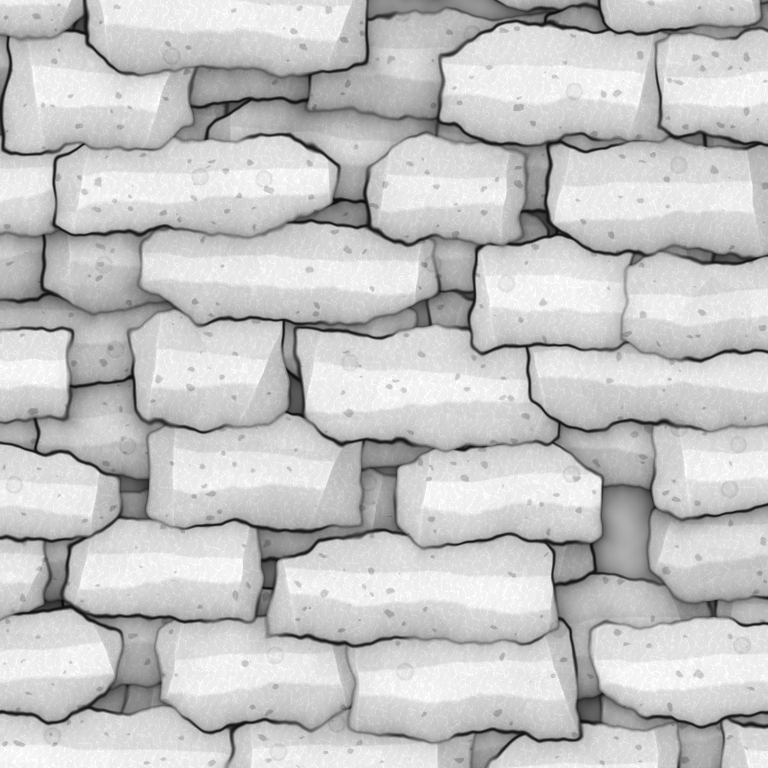
A Shadertoy shader for this texture:

```glsl
// Dry-stacked wall of pale chiselled stones with dark joints and pitted faces.
#define CELL vec2(0.30, 0.125)  // column and row pitch
#define WOBBLE 0.0105           // roughness of stone outlines
#define JOINT 0.0040            // half width of the dark joint line
#define SHADOW 0.014            // reach of the shadow round a stone
#define BACK_TONE 0.93          // brightness of recessed stones
#define GAP_CHANCE 0.10         // share of missing front stones
#define TOP_TONE 0.885
#define BAND_TONE 0.955
#define BASE_TONE 0.865
#define SIDE_TONE 0.845
#define INK 0.07

vec2 hash22(vec2 p) {
    vec3 q = fract(p.xyx * vec3(0.1031, 0.1030, 0.0973));
    q += dot(q, q.yzx + 33.33);
    return fract((q.xx + q.yz) * q.zy);
}

// Layered sines, roughly -1 to 1
float waves(vec2 p) {
    float sum = 0.0, amp = 0.5;
    for (int i = 0; i < 4; i++) {
        sum += amp * sin(p.x + 1.3 * sin(p.y));
        p = mat2(1.5, 1.1, -1.1, 1.5) * p + 2.3;
        amp *= 0.55;
    }
    return sum;
}

// Cellular noise: nearest distance and cell value
vec2 cellular(vec2 p) {
    vec2 base = floor(p);
    vec2 best = vec2(9.0, 0.0);
    for (int y = -1; y <= 1; y++)
    for (int x = -1; x <= 1; x++) {
        vec2 id = base + vec2(x, y);
        vec2 h = hash22(id + 71.0);
        float d = length(id + 0.15 + 0.7 * h - p);
        if (d < best.x) best = vec2(d, fract(h.x * 17.0 + h.y * 5.0));
    }
    return best;
}

float smoothMax(float a, float b, float k) {
    float h = max(k - abs(a - b), 0.0) / k;
    return max(a, b) + h * h * k * 0.25;
}

// Signed distance to a box whose four corners are cut by different amounts
float stoneShape(vec2 q, vec2 size, vec2 seed) {
    float cut = mix(-0.004, 0.038, hash22(seed + 3.0 * sign(q)).x);
    vec2 slope = vec2(0.5, 0.866);
    float box = smoothMax(abs(q.x) - size.x, abs(q.y) - size.y, 0.008);
    return smoothMax(box, dot(abs(q) - size, slope) + cut, 0.005);
}

// Tone of the chiselled facets: top, bright band, base and two ends
float facets(vec2 q, vec2 size, vec2 seed, float aa) {
    vec2 tilt = hash22(seed + 5.0) - 0.5;
    vec2 ends = hash22(seed + 8.0);
    float chip = waves(vec2(q.x * 38.0, seed.x * 3.0));
    float top = q.y - size.y * 0.28 - 0.18 * tilt.x * q.x - 0.0008 * chip;
    float base = -q.y - size.y * 0.28 + 0.18 * tilt.y * q.x + 0.006 * chip;
    float tone = mix(BAND_TONE, TOP_TONE, smoothstep(-aa, aa + 0.001, top));
    float low = BASE_TONE - 1.3 * max(base, 0.0);
    tone = mix(tone, low, smoothstep(-aa, aa + 0.004, base));
    float left = -q.x - size.x + 0.046 * ends.x - 0.008 + 0.7 * tilt.y * q.y;
    float right = q.x - size.x + 0.050 * ends.y - 0.008 + 0.9 * tilt.x * q.y;
    float side = max(left, right);
    tone = mix(tone, SIDE_TONE - 0.05 * step(left, right), smoothstep(-aa, aa, side));
    return tone + 0.06 * exp(-abs(side) / 0.0018);
}

// Pale flecks, small pits, round scars and broad stains shared by all faces
float grain(vec2 uv) {
    vec2 bent = uv + 0.005 * vec2(waves(uv * 80.0), waves(uv.yx * 80.0 + 4.0));
    vec2 pits = cellular(bent * vec2(50.0, 60.0));
    vec2 scars = cellular(uv * 10.0 + 20.0);
    vec2 chips = cellular(bent * vec2(12.0, 24.0) + 40.0);
    float flecks = smoothstep(0.22, 0.0, abs(waves(uv * vec2(250.0, 190.0))));
    float g = 0.05 * flecks - 0.022 + 0.012 * waves(uv.yx * vec2(90.0, 330.0));
    float pitSize = 0.32 * smoothstep(0.70, 1.0, pits.y);
    g -= 0.16 * smoothstep(pitSize, pitSize - 0.15, pits.x) * step(0.70, pits.y);
    float scar = smoothstep(0.13, 0.10, scars.x) * (0.03 + 0.05 * smoothstep(0.06, 0.11, scars.x));
    g -= scar * step(0.65, scars.y);
    return g + 0.03 * (chips.y - 0.5) + 0.014 * waves(uv * 24.0);
}

void mainImage(out vec4 fragColor, in vec2 fragCoord) {
    vec2 uv = fragCoord / iResolution.y;
    float aa = 1.0 / iResolution.y;
    float speckle = grain(uv);
    float tone = 0.76 + 0.06 * waves(uv * 30.0);
    float depth = 1.0;

    // Paint the recessed layer first, then the front stones over it
    for (int layer = 0; layer < 2; layer++)
    for (int y = -1; y <= 1; y++) {
        float front = float(layer);
        float row = floor(uv.y / CELL.y + 0.5 * front) + float(y);
        float shift = 0.5 * mod(row, 2.0) + 0.5 * front + 0.5 * hash22(vec2(row, 9.0)).x;
        for (int x = -1; x <= 1; x++) {
            float column = floor(uv.x / CELL.x + shift) + float(x);
            vec2 seed = vec2(column, row) + 50.0 + 37.0 * front;
            vec2 h = hash22(seed), k = hash22(seed + 13.0);
            if (front > 0.5 && k.x < GAP_CHANCE) continue;
            vec2 center = CELL * (vec2(column - shift, row - 0.5 * front) + 0.5);
            center += (h - 0.5) * vec2(0.06, 0.046);
            vec2 size = mix(vec2(0.100, 0.057), vec2(0.190, 0.078), hash22(seed + 21.0));
            vec2 p = uv - center;
            if (max(abs(p.x) - size.x, abs(p.y) - size.y) > 0.06) continue;
            vec2 q = p + WOBBLE * vec2(waves(p * 24.0 + seed), waves(p * vec2(34.0, 20.0) - seed));
            float d = stoneShape(q, size, seed);
            float under = smoothstep(0.4, -0.8, p.y / size.y);

            // Contact shadow on whatever lies behind, deepest underneath
            float shade = mix(0.14, 0.40, depth) * mix(0.7, 1.25, under);
            tone *= 1.0 - shade * exp(-max(d, 0.0) / SHADOW);

            // Lit face, darker towards its rim and underside
            float face = facets(mix(p, q, 0.4), size, seed, aa) + speckle + 0.03 * (k.y - 0.5);
            face *= mix(BACK_TONE, 1.0, front);
            face *= 1.0 - mix(0.05, 0.24, under) * exp(min(d, 0.0) / 0.009);
            float cover = smoothstep(aa, -aa, d);
            tone = mix(tone, face, cover);
            depth = mix(depth, 0.7 * (1.0 - front), cover);

            // Joint line that fades in and out along the rim
            float ink = mix(0.25, 0.95, smoothstep(-0.4, 0.3, waves(uv * 17.0 + seed)));
            tone = mix(tone, INK, ink * smoothstep(JOINT, 0.0, abs(d)));
        }
    }
    fragColor = vec4(vec3(clamp(tone, 0.0, 1.0)), 1.0);
}
```
